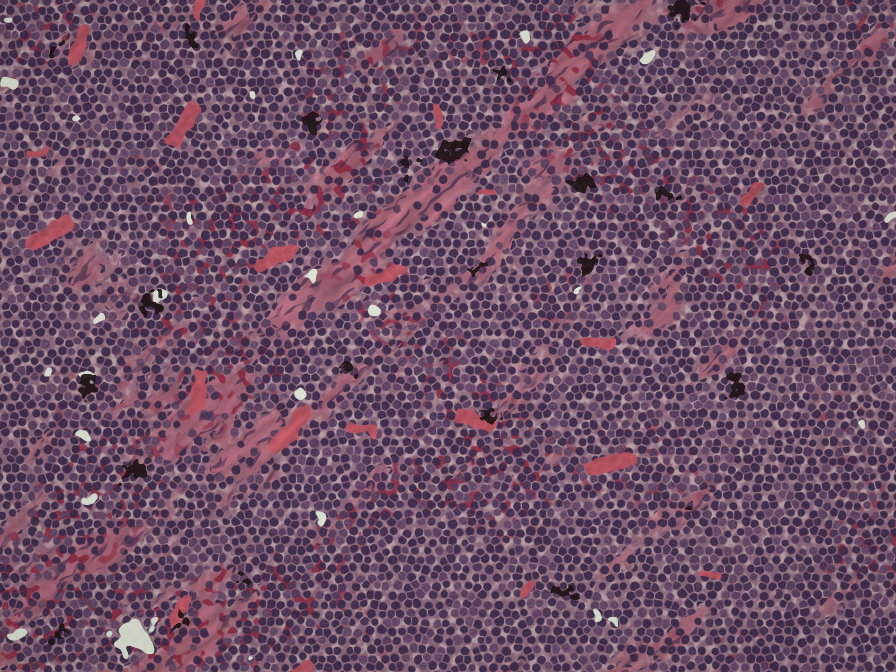
Reproduce this texture procedurally as a Shadertoy shader.

```glsl
// Stained tissue section: packed round violet nuclei in pale mauve cytoplasm, crossed by a
// diagonal band of pink fibres, with collagen pieces, red smudges, dark pigment and clear gaps.
// Nuclei come from a jittered hex Voronoi; everything else from gradient noise and capsules.

// Sizes are in canvas heights.
const float CELL_PITCH    = 0.0155;
const float CELL_JITTER   = 0.50;
const float SEAM          = 0.05;
const float ROW_HEIGHT    = 0.866;
const float SOFTNESS      = 0.0012;
const float FIBRE_ANGLE   = 0.72;
const vec2  BAND_CENTRE   = vec2(0.54, 0.58);
const float BAND_WIDTH    = 0.13;
const float BAND_STRENGTH = 0.30;
const vec2  GAP_CENTRE    = vec2(0.20, 0.05);

const vec3 NUCLEUS_DARK = vec3(0.235, 0.165, 0.285);
const vec3 NUCLEUS_PALE = vec3(0.43, 0.31, 0.43);
const vec3 CYTOPLASM    = vec3(0.53, 0.395, 0.475);
const vec3 PALE_RIM     = vec3(0.71, 0.61, 0.635);
const vec3 FIBRE_PINK   = vec3(0.63, 0.37, 0.435);
const vec3 COLLAGEN     = vec3(0.72, 0.32, 0.37);
const vec3 BLOOD_RED    = vec3(0.52, 0.13, 0.22);
const vec3 PIGMENT      = vec3(0.12, 0.075, 0.085);
const vec3 CLEAR_GLASS  = vec3(0.86, 0.89, 0.83);

vec2 hash2(vec2 p) {
    vec3 q = fract(p.xyx * vec3(0.1031, 0.1030, 0.0973));
    q += dot(q, q.yzx + 33.33);
    return fract((q.xx + q.yz) * q.zy);
}

float cornerSlope(vec2 cell, vec2 offset) {
    return dot(hash2(cell + 57.0) * 2.0 - 1.0, offset);
}

// Gradient noise, roughly -0.7 to 0.7
float noise(vec2 p) {
    vec2 i = floor(p), f = fract(p);
    vec2 w = f * f * f * (f * (f * 6.0 - 15.0) + 10.0);
    vec2 e = vec2(1.0, 0.0);
    float low  = mix(cornerSlope(i, f), cornerSlope(i + e, f - e), w.x);
    float high = mix(cornerSlope(i + e.yx, f - e.yx), cornerSlope(i + 1.0, f - 1.0), w.x);
    return 1.4 * mix(low, high, w.y);
}

float fbm(vec2 p) {
    float sum = 0.0, amp = 0.6;
    for (int k = 0; k < 4; k++) {
        sum += amp * noise(p);
        p = p * 2.03 + 17.3;
        amp *= 0.5;
    }
    return sum;
}

// Hex Voronoi: distance to the nearest centre, distance to its seam, two random values
vec4 nearestCell(vec2 q) {
    float first = 9.0, second = 9.0;
    vec2 id = vec2(0.0);
    float baseRow = floor(q.y / ROW_HEIGHT);
    for (int j = -1; j <= 1; j++)
    for (int i = -1; i <= 1; i++) {
        float row = baseRow + float(j);
        float shift = 0.5 * mod(row, 2.0);
        vec2 cell = vec2(floor(q.x - shift) + float(i), row);
        vec2 centre = cell + vec2(0.5 + shift, 0.5) + (hash2(cell + 11.0) - 0.5) * CELL_JITTER;
        float d = length(q - centre * vec2(1.0, ROW_HEIGHT));
        if (d < first) { second = first; first = d; id = cell; }
        else second = min(second, d);
    }
    return vec4(first, 0.5 * (second - first), hash2(id + 91.0));
}

// Distance to capsules scattered one per grid cell with the given chance
float scatter(vec2 p, float pitch, float chance, float halfLength, float radius, float seed) {
    float nearest = 1.0;
    vec2 base = floor(p / pitch);
    for (int j = -1; j <= 1; j++)
    for (int i = -1; i <= 1; i++) {
        vec2 cell = base + vec2(i, j);
        vec2 place = hash2(cell + seed), trait = hash2(cell + seed + 40.0);
        if (trait.x > chance) continue;
        float size = mix(0.35, 1.0, trait.y);
        float angle = FIBRE_ANGLE + (place.x - 0.5) * 2.4;
        vec2 axis = vec2(cos(angle), sin(angle));
        vec2 d = p - (cell + 0.1 + 0.8 * place) * pitch;
        d -= axis * clamp(dot(d, axis), -halfLength * size, halfLength * size);
        nearest = min(nearest, length(d) - radius * size);
    }
    return nearest;
}

void mainImage(out vec4 fragColor, in vec2 fragCoord) {
    vec2 p = fragCoord / iResolution.y;
    float soft = max(SOFTNESS, 0.6 / iResolution.y);
    vec2 warp = vec2(noise(p * 45.0), noise(p * 45.0 + 31.0));

    // Fibre band and its own axes
    vec2 along = vec2(cos(FIBRE_ANGLE), sin(FIBRE_ANGLE));
    vec2 r = p - BAND_CENTRE;
    vec2 f = vec2(dot(r, along), dot(r, vec2(-along.y, along.x))) + 0.006 * warp;
    float band = exp(-f.y * f.y / (BAND_WIDTH * BAND_WIDTH));
    band = max(band, exp(-dot(p - GAP_CENTRE, p - GAP_CENTRE) / 0.03));
    float fibre = smoothstep(0.16, 0.52, fbm(f * vec2(5.0, 15.0)) + BAND_STRENGTH * band);

    // Cytoplasm and fibres
    float mottling = noise(p * 75.0) + 0.5 * noise(p * 150.0);
    vec3 color = mix(CYTOPLASM, PALE_RIM, smoothstep(-0.25, 0.6, mottling));
    float streak = noise(f * vec2(14.0, 90.0));
    color = mix(color, FIBRE_PINK * (1.0 + 0.25 * streak), 0.9 * fibre);

    // Red smudges, gathered in patches
    float patches = smoothstep(-0.05, 0.4, noise(p * 5.0 + 8.0) + 0.22 * band);
    float red = smoothstep(0.14, 0.34, noise(p * 62.0 + 5.0)) * patches;
    color = mix(color, BLOOD_RED, 0.8 * red);

    // Round nuclei, thinned out where fibres are dense
    vec4 cell = nearestCell((p + 0.0012 * warp) / CELL_PITCH);
    float depth = min(mix(0.35, 0.48, cell.z) - cell.x, cell.y - SEAM) * CELL_PITCH;
    float nucleus = smoothstep(-soft, soft, depth);
    nucleus *= smoothstep(fibre * 0.8 - 0.1, fibre * 0.8, cell.w);
    vec3 nucleusColor = mix(NUCLEUS_DARK, NUCLEUS_PALE, 0.8 * smoothstep(0.5, 1.0, fract(cell.z * 7.0)));
    nucleusColor *= 1.0 + 0.22 * noise(p * 300.0);
    color = mix(color, nucleusColor, 0.95 * nucleus);

    // Spindle nuclei lying along the fibres
    float spindle = smoothstep(0.22, 0.42, noise(f * vec2(28.0, 115.0) + 3.0)) * fibre;
    color = mix(color, NUCLEUS_DARK, 0.65 * spindle);

    // Collagen pieces
    float piece = scatter(p + 0.008 * warp, 0.17, 0.42, 0.032, 0.013, 3.0);
    color = mix(color, COLLAGEN * (1.0 + 0.15 * streak), 0.9 * smoothstep(soft, -soft, piece));

    // Clear gaps, more common near the band
    float gap = scatter(p + 0.010 * warp, 0.10, 0.14 + 0.2 * band, 0.004, 0.008, 23.0);
    vec2 g = (p - GAP_CENTRE) * vec2(0.8, 1.0) + 0.022 * warp;
    gap = min(gap, length(g) - 0.023);
    color = mix(color, CLEAR_GLASS, 0.95 * smoothstep(soft, -soft, gap));

    // Ragged pigment clumps
    float clump = scatter(p + 0.020 * warp, 0.16, 0.45, 0.010, 0.012, 71.0);
    clump += 0.012 * noise(p * 110.0);
    color = mix(color, PIGMENT, 0.92 * smoothstep(soft, -soft, clump));

    // Lens falloff
    vec2 c = fragCoord / iResolution.xy - 0.5;
    fragColor = vec4(color * (1.03 - 0.22 * dot(c, c)), 1.0);
}
```
